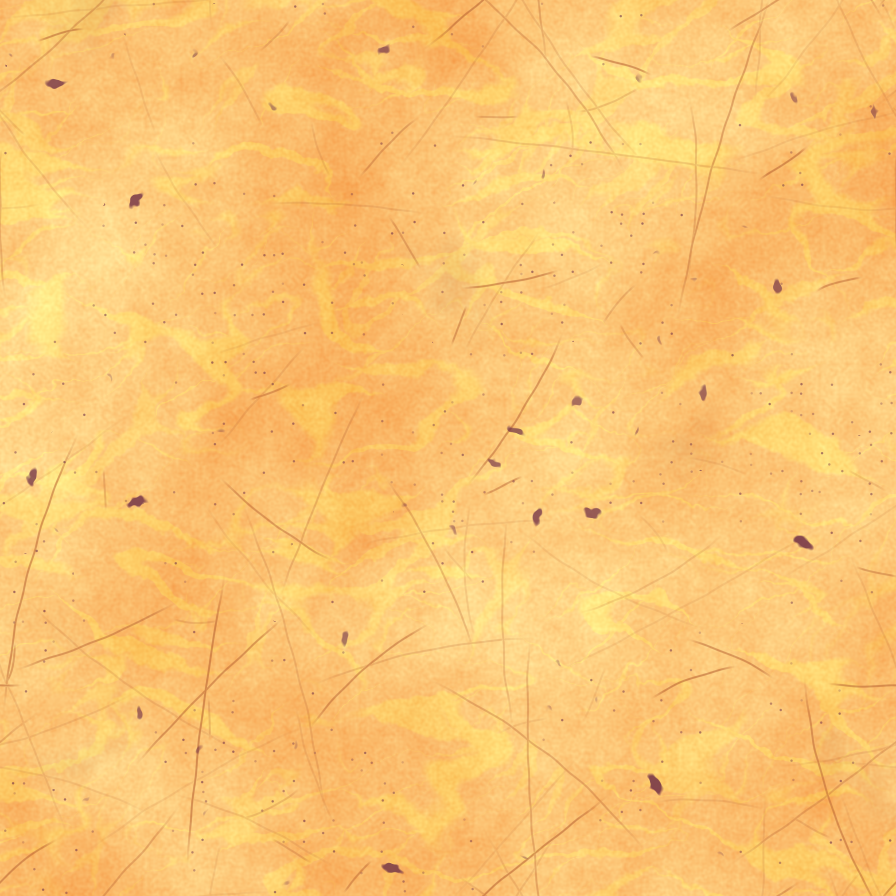
This texture is drawn by a three.js fragment shader. Its source:

```glsl
#define PEACH vec3(0.99, 0.775, 0.465)
#define TONE_TINT vec3(0.035, 0.22, 0.24)
#define STRAND_SHIFT vec3(0.01, 0.07, -0.02)
#define HAIR_COLOR vec3(0.70, 0.36, 0.18)
#define SPECK_COLOR vec3(0.42, 0.17, 0.27)
#define STRAND_WIDTH 0.085
#define STRAND_LAYERS 4
#define HAIR_COUNT 95
#define SPECK_COUNT 46
#define GRAIN 0.32

varying vec2 vUv;

vec2 hash2(vec2 p) {
  vec3 q = fract(p.xyx * vec3(0.1031, 0.1030, 0.0973));
  q += dot(q, q.yzx + 33.33);
  return fract((q.xx + q.yz) * q.zy);
}

mat2 rotation(float a) {
  float c = cos(a), s = sin(a);
  return mat2(c, -s, s, c);
}

float cornerSlope(vec2 cell, vec2 offset) {
  return dot(hash2(cell) * 2.0 - 1.0, offset);
}

// Gradient noise, centred on zero
float noise(vec2 p) {
  vec2 i = floor(p), f = fract(p);
  vec2 u = f * f * f * (f * (f * 6.0 - 15.0) + 10.0);
  vec2 e = vec2(1.0, 0.0);
  float low = mix(cornerSlope(i, f), cornerSlope(i + e.xy, f - e.xy), u.x);
  float high = mix(cornerSlope(i + e.yx, f - e.yx), cornerSlope(i + e.xx, f - e.xx), u.x);
  return mix(low, high, u.y);
}

float fbm(vec2 p) {
  float sum = 0.0, amp = 1.0;
  for (int i = 0; i < 5; i++) {
    sum += amp * noise(p);
    p = rotation(0.6) * p * 2.03 + 17.3;
    amp *= 0.55;
  }
  return sum;
}

// Flat, broken strands: ridges of stretched noise with varying width
float strands(vec2 uv) {
  vec2 warped = uv + 0.028 * vec2(fbm(uv * 10.0 + 3.7), fbm(uv * 10.0 + 41.2));
  float cover = 0.0;
  for (int i = 0; i < STRAND_LAYERS; i++) {
    float k = float(i);
    vec2 q = rotation(0.4 * k - 0.3) * warped * vec2(1.0);
    q = q * vec2(5.0, 14.0 + 2.0 * k) + 23.7 * (k + 1.0);
    float presence = noise(uv * 7.0 + 9.1 * k + 5.3) - 0.04 * k;
    float width = STRAND_WIDTH * smoothstep(-0.2, 0.4, presence) - 0.012;
    float ridge = 1.0 - smoothstep(width - 0.018, width + 0.018, abs(noise(q)));
    cover = max(cover, ridge * (0.95 - 0.1 * k));
  }
  return cover;
}

// Thin curved hairs, repeating across the canvas edges
float hairs(vec2 uv) {
  float ink = 0.0;
  for (int i = 0; i < HAIR_COUNT; i++) {
    vec2 id = vec2(float(i), 7.0);
    vec2 shape = hash2(id + 50.0), look = hash2(id + 130.0);
    vec2 p = fract(uv - hash2(id) + 0.5) - 0.5;
    p = rotation(3.1416 * shape.x) * p;
    float halfLength = mix(0.025, 0.2, shape.y * shape.y);
    float bend = (look.x - 0.5) * 0.25 / halfLength;
    float curve = bend * p.x * p.x + 0.003 * noise(vec2(p.x * 25.0, id.x));
    float d = abs(p.y - curve) / sqrt(1.0 + 4.0 * bend * bend * p.x * p.x);
    float line = 1.0 - smoothstep(0.0003, 0.0019, d);
    float ends = 1.0 - smoothstep(0.6, 1.0, abs(p.x) / halfLength);
    ink = max(ink, line * ends * mix(0.12, 0.55, look.y * look.y));
  }
  return ink;
}

// Ragged bark specks, mostly small and faint
float specks(vec2 uv) {
  float ink = 0.0;
  vec2 ragged = uv + 0.006 * vec2(noise(uv * 110.0), noise(uv * 110.0 + 31.0));
  for (int i = 0; i < SPECK_COUNT; i++) {
    vec2 id = vec2(float(i), 211.0);
    vec2 look = hash2(id + 70.0);
    vec2 p = fract(ragged - hash2(id) + 0.5) - 0.5;
    p = rotation(look.y * 6.28) * p * vec2(0.7, 1.4);
    float radius = mix(0.002, 0.0085, look.x * look.x * look.x);
    float blot = 1.0 - smoothstep(radius - 0.0015, radius + 0.0015, length(p));
    ink = max(ink, blot * mix(0.25, 0.85, look.x * look.x));
  }
  return ink;
}

// Tiny dust, denser in some places
float dust(vec2 uv) {
  vec2 cell = floor(uv * 90.0);
  vec2 pick = hash2(cell + 300.0);
  vec2 centre = 0.3 + 0.4 * hash2(cell + 500.0);
  float present = step(pick.x, 0.05 + 0.25 * noise(uv * 5.0 + 60.0));
  float d = length(fract(uv * 90.0) - centre) / 90.0;
  return present * (0.2 + 0.4 * pick.y) * (1.0 - smoothstep(0.0005, 0.0021, d));
}

void main() {
  vec2 uv = vUv;

  // Pulp: broad clouds, bright thin spots, mottling and grain
  float cloud = fbm(uv * 3.2 + 12.4);
  float thin = smoothstep(0.15, 0.65, fbm(uv * 2.6 + 77.1));
  float tone = 0.75 * cloud + 0.35 * thin - 0.04 + 0.22 * fbm(uv * 22.0 + 8.0);
  tone += GRAIN * (noise(uv * 230.0) + 0.6 * noise(uv * 95.0 + 4.0));
  vec3 color = PEACH + tone * TONE_TINT;

  // Layers from the yellow strands up to the dark inclusions
  color += STRAND_SHIFT * strands(uv);
  float stain = smoothstep(0.3, 0.9, fbm(uv * 5.0 + 150.0));
  color = mix(color, HAIR_COLOR, 0.2 * stain);
  color = mix(color, HAIR_COLOR, hairs(uv));
  color = mix(color, SPECK_COLOR, max(specks(uv), dust(uv)));
  gl_FragColor = vec4(clamp(color, 0.0, 1.0), 1.0);
}
```
